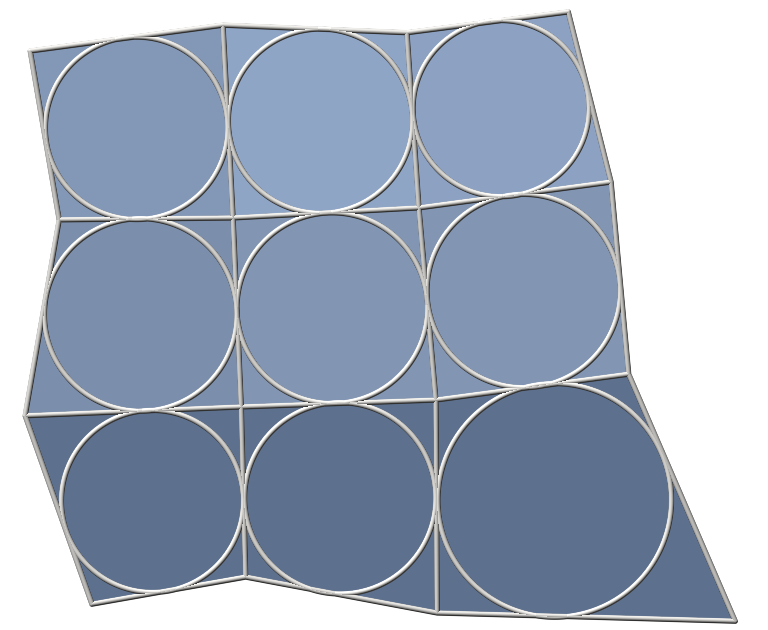
Reproduce this pattern procedurally as a Shadertoy shader.

```glsl
// A bent three by three mesh of flat blue quads, framed by thin lit tubes.
// Each quad holds its inscribed ring, found by relaxing a centre until it is
// equally far from all four sides; the nearest tube is shaded as a cylinder.

// Mesh corners, row by row from the bottom left, in canvas heights
const vec2 corners[16] = vec2[16](
    vec2(.146, .041), vec2(.390, .084), vec2(.694, .027), vec2(1.167, .014),
    vec2(.040, .340), vec2(.383, .354), vec2(.692, .365), vec2(.998, .406),
    vec2(.094, .651), vec2(.370, .654), vec2(.665, .670), vec2(.970, .711),
    vec2(.048, .919), vec2(.354, .960), vec2(.646, .948), vec2(.902, .981));

// Brightness of each face, same order
const float faceShade[9] = float[9](.70, .70, .70, .93, .98, .98, .99, 1.08, 1.06);

// Keep whichever offset from a tube's axis is shorter
vec2 nearer(vec2 a, vec2 b) {
    return dot(a, a) < dot(b, b) ? a : b;
}

vec2 segmentOffset(vec2 p, vec2 a, vec2 b) {
    vec2 e = b - a;
    return p - a - e * clamp(dot(p - a, e) / dot(e, e), 0., 1.);
}

vec2 ringOffset(vec2 p, vec3 ring) {
    vec2 d = p - ring.xy;
    float len = max(length(d), 1e-5);
    return d / len * (len - ring.z);
}

// Signed distances to the four sides, positive inside
vec4 sideDistances(vec2 p, vec2 quad[4], vec2 inward[4]) {
    return vec4(dot(p - quad[0], inward[0]), dot(p - quad[1], inward[1]),
                dot(p - quad[2], inward[2]), dot(p - quad[3], inward[3]));
}

// Centre and radius of the circle that best touches all sides
vec3 inscribedRing(vec2 quad[4], vec2 inward[4]) {
    vec2 centre = (quad[0] + quad[1] + quad[2] + quad[3]) * .25;
    float radius = 0.;
    for (int k = 0; k < 6; k++) {
        vec4 d = sideDistances(centre, quad, inward);
        radius = dot(d, vec4(.25));
        d -= radius;
        centre -= .5 * (d.x * inward[0] + d.y * inward[1] + d.z * inward[2] + d.w * inward[3]);
    }
    return vec3(centre, radius);
}

// Cylinder lit from above and slightly left
vec3 tubeColour(vec2 offset, float radius, float gain) {
    vec2 n = offset / radius;
    vec3 normal = vec3(n, sqrt(max(1. - dot(n, n), 0.)));
    float lit = max(dot(normal, normalize(vec3(-.35, .65, .65))), 0.);
    return min(vec3(1., .995, .98) * (.2 + .86 * lit) * gain, 1.);
}

void mainImage(out vec4 fragColor, in vec2 fragCoord) {
    vec2 p = fragCoord / iResolution.y;
    float pixel = 1. / iResolution.y;
    float tubeRadius = .0042;

    vec3 colour = vec3(1.);
    vec2 edge = vec2(9.), ring = vec2(9.);

    // Faces, frame and rings
    for (int cell = 0; cell < 9; cell++) {
        int first = cell / 3 * 4 + cell % 3;
        vec2 quad[4] = vec2[4](corners[first], corners[first + 1],
                               corners[first + 5], corners[first + 4]);
        vec2 inward[4];
        for (int i = 0; i < 4; i++) {
            vec2 a = quad[i], b = quad[(i + 1) % 4];
            vec2 along = normalize(b - a);
            inward[i] = vec2(-along.y, along.x);
            edge = nearer(edge, segmentOffset(p, a, b));
        }
        vec4 d = sideDistances(p, quad, inward);
        float inside = min(min(d.x, d.y), min(d.z, d.w));
        vec3 face = vec3(.52, .60, .72) * faceShade[cell];
        if (cell < 3) face = vec3(.365, .44, .555);
        colour = mix(colour, face, smoothstep(-.5, .5, inside / pixel));
        ring = nearer(ring, ringOffset(p, inscribedRing(quad, inward)));
    }

    // The topmost tube wins; rings are a little brighter than the frame
    bool onRing = length(ring) < length(edge);
    vec2 offset = onRing ? ring : edge;
    vec3 tube = tubeColour(offset, tubeRadius, onRing ? 1.03 : .95);
    float cover = smoothstep(.6, -.6, (length(offset) - tubeRadius) / pixel);
    fragColor = vec4(mix(colour, tube, cover), 1.);
}
```
